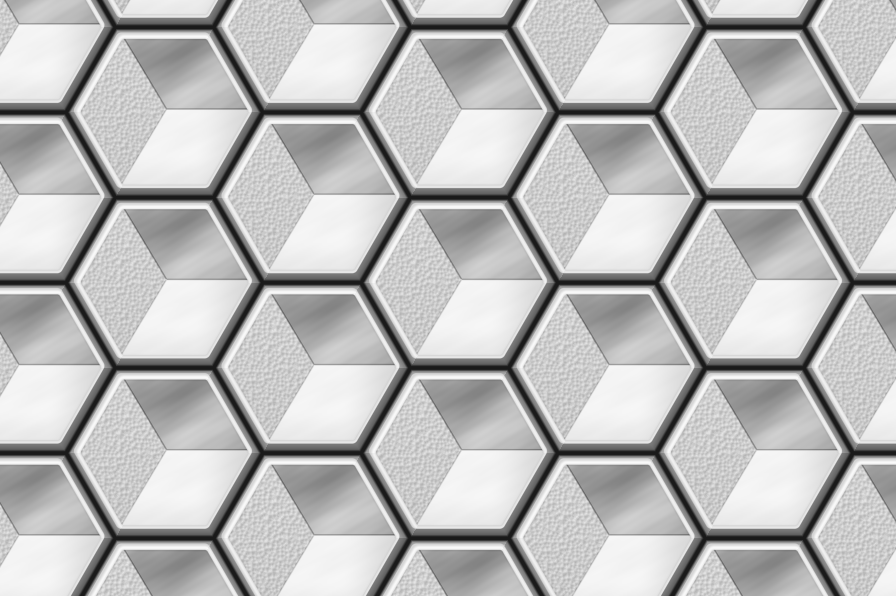
Reproduce this pattern procedurally as a Shadertoy shader.

```glsl
const float PI = 3.14159;

vec2 hash2(vec2 p) {
    p = vec2(dot(p, vec2(127.1, 311.7)), dot(p, vec2(269.5, 183.3)));
    return fract(sin(p) * 4375.85);
}

// Distance to the nearest scattered cell point
float cellular(vec2 p) {
    vec2 id = floor(p), f = fract(p);
    float nearest = 2.0;
    for (int y = -1; y <= 1; y++)
    for (int x = -1; x <= 1; x++) {
        vec2 g = vec2(x, y);
        nearest = min(nearest, length(g + hash2(id + g) - f));
    }
    return nearest;
}

// Flat-topped hexagon with apothem r and corner radius c
float sdHexagon(vec2 p, float r, float c) {
    vec2 k = vec2(-0.8660254, 0.5);
    r -= c;
    p = abs(p);
    p -= 2.0 * min(dot(k, p), 0.0) * k;
    p -= vec2(clamp(p.x, -0.57735 * r, 0.57735 * r), r);
    return length(p) * sign(p.y) - c;
}

// Position relative to the centre of the nearest hexagonal tile
vec2 tileLocal(vec2 p) {
    vec2 period = vec2(1.7320508, 1.0);
    vec2 a = mod(p + 0.5 * period, period) - 0.5 * period;
    vec2 b = mod(p, period) - 0.5 * period;
    return dot(a, a) < dot(b, b) ? a : b;
}

// Diagonal brushed streaks from layered sines
float brushed(vec2 p) {
    float along = dot(p, vec2(0.88, 0.47)), across = dot(p, vec2(-0.47, 0.88));
    float sum = 0.0, freq = 11.0, amp = 0.5;
    for (int i = 0; i < 5; i++) {
        sum += amp * sin(across * freq + 1.7 * sin(along * 7.0 + float(i) * 2.1) + float(i));
        freq *= 1.9;
        amp *= 0.65;
    }
    return sum;
}

float facets(vec2 q, float aa) {
    vec2 v = q - vec2(0.012, 0.02);
    float leftEdge = 0.857 * v.x + 0.515 * abs(v.y);
    float streaks = brushed(v);

    // Stucco, lit from the upper left
    float bump = cellular(q * 42.0) - cellular(q * 42.0 + vec2(-0.4, 0.4));
    float stucco = 0.80 + 0.15 * bump + 0.04 * v.y;

    float dark = 0.67 + 0.055 * streaks + 0.10 * sin(5.0 * v.x - 9.0 * v.y + 1.2);
    float bright = 0.96 + 0.015 * streaks - 0.10 * smoothstep(0.15, 0.5, v.x)
                 - 0.05 * smoothstep(-0.25, -0.42, v.y);

    float shade = mix(bright, dark, smoothstep(-aa, aa, v.y));
    shade = mix(shade, stucco, smoothstep(aa, -aa, leftEdge));

    // Thin creases where the facets meet
    float upper = step(0.0, v.y);
    float slanted = smoothstep(0.004 + aa, 0.0, abs(leftEdge)) * mix(0.12, 0.24, upper);
    float level = smoothstep(0.004 + aa, 0.0, abs(v.y)) * step(0.0, leftEdge) * 0.25;
    return shade - max(slanted, level);
}

void mainImage(out vec4 fragColor, in vec2 fragCoord) {
    float scale = 5.26 / iResolution.x;
    float aa = 0.75 * scale;
    vec2 q = tileLocal((fragCoord - 0.5 * iResolution.xy) * scale - vec2(0.068, 0.089));

    float tile = sdHexagon(q, 0.5, 0.0);
    float top = sdHexagon(q - vec2(-0.009, 0.013), 0.457, 0.035);
    float face = sdHexagon(q - vec2(0.0, 0.004), 0.428, 0.02);

    // Light on the six sides
    float angle = (floor(atan(q.y, q.x) / (PI / 3.0)) + 0.5) * PI / 3.0;
    float lit = dot(vec2(cos(angle), sin(angle)), vec2(-0.5, 0.866));

    // Sides darkening into the seam
    float shade = (0.56 + 0.14 * lit) * mix(0.75, 1.1, smoothstep(0.0, 0.06, -tile));
    shade = mix(0.10, shade, smoothstep(0.006, 0.02 + aa, -tile));

    // Raised rim with a highlight along its middle
    float ridge = smoothstep(0.022, 0.0, abs(face - 0.013));
    float rim = 0.80 + 0.04 * lit + 0.14 * ridge;
    shade = mix(shade, rim, smoothstep(aa, -aa, top));

    // Faceted face, shaded where it meets the rim
    float inner = facets(q, aa) - 0.07 * smoothstep(0.014, 0.0, -face) * (0.6 + 0.4 * lit);
    shade = mix(shade, inner, smoothstep(aa, -aa, face));

    fragColor = vec4(vec3(clamp(shade, 0.0, 1.0)), 1.0);
}
```
